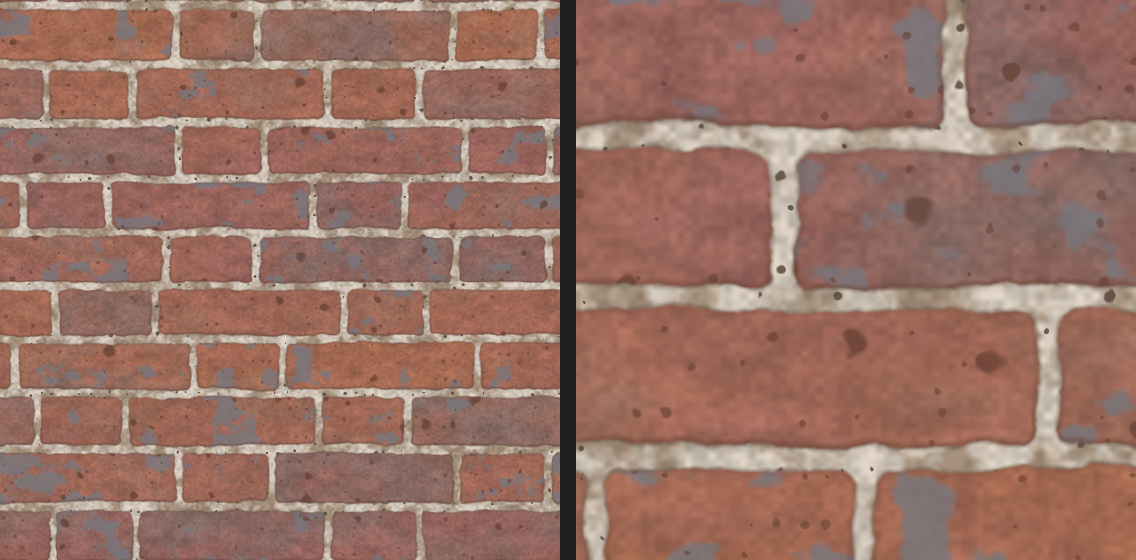
Left, the full canvas; right, a detail of the centre.
Give the GLSL for this texture, as a Shadertoy shader.

```glsl
// Weathered red brick wall: ten courses of alternating short and long bricks in pale mortar.

const float TAU = 6.2831853;
const float ROWS = 10.0;
// Start of the first short brick in each course, counted from the top
const float ROW_SHIFT[10] = float[10](0.312, 0.083, 0.323, 0.050, 0.306,
                                      0.107, 0.349, 0.068, 0.318, 0.090);

const vec3 RED_CLAY     = vec3(0.61, 0.40, 0.37);
const vec3 ORANGE_CLAY  = vec3(0.67, 0.43, 0.33);
const vec3 BURNT_CLAY   = vec3(0.52, 0.43, 0.42);
const vec3 DARK_CLAY    = vec3(0.40, 0.25, 0.20);
const vec3 SLATE_STAIN  = vec3(0.46, 0.47, 0.50);
const vec3 PALE_MORTAR  = vec3(0.81, 0.77, 0.72);
const vec3 TAN_MORTAR   = vec3(0.62, 0.54, 0.46);
const vec3 DARK_MORTAR  = vec3(0.34, 0.28, 0.23);

float hash(vec2 p) {
    return fract(sin(dot(p, vec2(127.1, 311.7))) * 43758.5453);
}

// Value noise that tiles over the unit square
float noise(vec2 uv, vec2 cells) {
    vec2 p = uv * cells;
    vec2 i = floor(p);
    vec2 f = fract(p);
    f = f * f * (3.0 - 2.0 * f);
    vec2 a = mod(i, cells);
    vec2 b = mod(i + 1.0, cells);
    return mix(mix(hash(a), hash(vec2(b.x, a.y)), f.x),
               mix(hash(vec2(a.x, b.y)), hash(b), f.x), f.y);
}

float fbm(vec2 uv, vec2 cells) {
    float sum = 0.0;
    float amp = 0.5;
    for (int i = 0; i < 4; i++) {
        sum += amp * noise(uv, cells);
        cells *= 2.0;
        amp *= 0.55;
    }
    return sum / 1.01;
}

// One irregular round hole in some of the cells
float pits(vec2 uv, float cells, float density) {
    vec2 id = mod(floor(uv * cells), cells);
    vec2 center = 0.3 + 0.4 * vec2(hash(id + 3.7), hash(id + 9.2));
    float radius = 0.08 + 0.2 * pow(hash(id + 5.1), 2.0);
    float dist = length(fract(uv * cells) - center) + 0.16 * (noise(uv, vec2(cells * 5.0)) - 0.5);
    return step(hash(id + 1.3), density) * (1.0 - smoothstep(radius * 0.5, radius, dist));
}

float roundedBox(vec2 p, vec2 halfSize, float radius) {
    vec2 q = abs(p) - halfSize + radius;
    return length(max(q, 0.0)) + min(max(q.x, q.y), 0.0) - radius;
}

// Signed distance to the brick in this cell; id = (brick in course, course)
float brickDistance(vec2 p, out vec2 id, out vec2 local) {
    float y = p.y - 0.0104;
    y -= 0.009 * sin(TAU * y);
    float row = mod(floor(y * ROWS), ROWS);

    // Each course holds two pairs of a short and a long brick
    float x = p.x - ROW_SHIFT[int(row)];
    x += 0.007 * (0.4 + cos(TAU * (row - 4.0) / ROWS)) * cos(TAU * x);
    float pair = mod(floor(x * 2.0), 2.0);
    float pairX = mod(x, 0.5);
    float split = 0.162 + 0.03 * (hash(vec2(pair, row)) - 0.5);
    float isLong = step(split, pairX);
    vec2 span = mix(vec2(0.0, split), vec2(split, 0.5), isLong);

    id = vec2(pair * 2.0 + isLong, row);
    local = vec2(pairX - 0.5 * (span.x + span.y), (fract(y * ROWS) - 0.5) / ROWS);
    vec2 halfSize = vec2(0.5 * (span.y - span.x) - 0.0068, 0.5 / ROWS - 0.0078);
    return roundedBox(local, halfSize, 0.009);
}

vec3 brickColor(vec2 p, vec2 id, float dist, float lower) {
    float orange = 0.5 + 0.38 * cos(TAU * id.y / 6.0) + 0.4 * (hash(id + 2.0) - 0.5);
    float burnt = smoothstep(0.55, 1.0, hash(id + 7.0)) * 0.6;
    float cloud = fbm(p, vec2(9.0, 14.0));
    vec3 color = mix(RED_CLAY, ORANGE_CLAY, clamp(orange + 1.2 * (cloud - 0.5), 0.0, 1.0));
    color = mix(color, BURNT_CLAY, clamp(burnt + 1.8 * (cloud - 0.54), 0.0, 0.8));

    // Mottled surface, slate stains and holes
    color *= 0.97 + 0.28 * (fbm(p, vec2(36.0, 60.0)) - 0.5);
    color *= 1.0 + 0.14 * (noise(p, vec2(230.0)) - 0.5);
    float stain = smoothstep(0.61, 0.70, fbm(p + 0.37, vec2(22.0, 26.0)));
    color = mix(color, SLATE_STAIN, 0.75 * stain * step(0.4, hash(id + 4.0)));
    float holes = max(pits(p, 23.0, 0.2), 0.8 * pits(p + 0.41, 61.0, 0.2));
    color = mix(color, DARK_CLAY, 0.75 * holes);

    // Worn rim, darkest underneath
    return mix(color, DARK_CLAY, smoothstep(-0.005, 0.0, dist) * mix(0.2, 0.5, lower));
}

vec3 mortarColor(vec2 p, float dist) {
    float grit = fbm(p + 0.19, vec2(40.0));
    vec3 color = mix(TAN_MORTAR, PALE_MORTAR, smoothstep(0.28, 0.62, grit));
    color *= 1.0 + 0.22 * (noise(p, vec2(210.0)) - 0.5);
    color = mix(color, DARK_MORTAR, 0.85 * pits(p + 0.13, 57.0, 0.32));
    return mix(color, DARK_MORTAR, 0.35 * (1.0 - smoothstep(0.0, 0.003, dist)));
}

void mainImage(out vec4 fragColor, in vec2 fragCoord) {
    vec2 uv = fragCoord / iResolution.xy;
    vec2 p = vec2(uv.x, 1.0 - uv.y);
    vec2 wobble = vec2(noise(p, vec2(12.0)), noise(p + 0.53, vec2(12.0))) - 0.5;

    vec2 id, local;
    float dist = brickDistance(p + 0.005 * wobble, id, local);
    dist += 0.009 * (fbm(p, vec2(45.0)) - 0.5);

    float edge = max(0.0012, 0.8 / iResolution.y);
    float lower = smoothstep(-0.02, 0.035, local.y);
    vec3 color = mix(brickColor(p, id, dist, lower), mortarColor(p, dist),
                     smoothstep(-edge, edge, dist));
    fragColor = vec4(color, 1.0);
}
```
